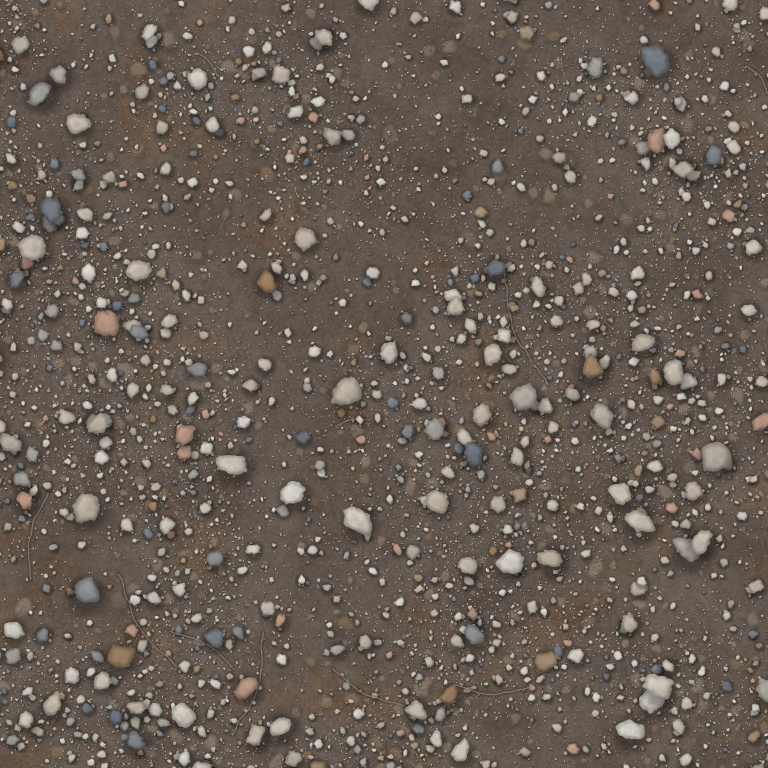
A three.js fragment shader for this texture:

```glsl
// Damp brown soil strewn with pale angular pebbles, grit and a few dry twigs.
// Noise makes the soil; jittered grids, from coarse to fine, scatter stones
// whose outlines are rounded intersections of randomly placed half planes.

varying vec2 vUv;

const vec3 SOIL_DARK  = vec3(0.325, 0.280, 0.248);
const vec3 SOIL_LIGHT = vec3(0.435, 0.390, 0.354);
const vec3 SOIL_RUST  = vec3(0.43, 0.32, 0.23);
const vec3 STONE_PALE = vec3(0.80, 0.785, 0.75);
const vec3 STONE_BEIGE = vec3(0.70, 0.655, 0.60);
const vec3 STONE_GREY = vec3(0.59, 0.585, 0.57);
const vec3 STONE_BLUE = vec3(0.39, 0.42, 0.46);
const vec3 STONE_TAN  = vec3(0.57, 0.46, 0.35);
const vec3 STONE_PINK = vec3(0.69, 0.56, 0.49);
const vec3 TWIG_COLOR = vec3(0.56, 0.51, 0.46);
const vec2 LIGHT_DIR  = vec2(-0.45, 0.89);
const float EDGE = 0.0010;          // half width of smoothed outlines
const float SHADOW = 0.30;          // darkening beside stones
const float CLUSTER_SCALE = 8.0;    // clumps of stones across the canvas
const float TAU = 6.28319;
const int FACETS = 7;
const int TWIGS = 10;

float hash(vec2 p) {
  vec3 q = fract(p.xyx * 0.1031);
  q += dot(q, q.yzx + 33.33);
  return fract((q.x + q.y) * q.z);
}

vec2 hash2(vec2 p) {
  return vec2(hash(p), hash(p + vec2(37.3, 91.7)));
}

float noise(vec2 p) {
  vec2 i = floor(p), f = fract(p);
  f = f * f * (3.0 - 2.0 * f);
  vec2 e = vec2(0.0, 1.0);
  return mix(mix(hash(i), hash(i + e.yx), f.x),
             mix(hash(i + e.xy), hash(i + e.yy), f.x), f.y);
}

float fbm(vec2 p) {
  float sum = 0.0, amp = 0.5;
  for (int i = 0; i < 5; i++) {
    sum += amp * noise(p);
    p = p * 2.07 + 17.3;
    amp *= 0.5;
  }
  return sum;
}

vec2 rotate(vec2 p, float a) {
  return vec2(cos(a) * p.x + sin(a) * p.y, cos(a) * p.y - sin(a) * p.x);
}

float smoothMax(float a, float b, float k) {
  float h = max(k - abs(a - b), 0.0) / k;
  return max(a, b) + 0.25 * h * h * k;
}

vec3 soil(vec2 uv) {
  float tone = 0.5 + 0.9 * (fbm(uv * 14.0) - 0.48) + 0.55 * (fbm(uv * 90.0) - 0.48);
  tone += 0.45 * (noise(uv * 330.0) - 0.5);
  float rust = smoothstep(0.56, 0.78, fbm(uv * 11.0 + 40.0));
  vec3 color = mix(SOIL_DARK, SOIL_LIGHT, tone);
  return mix(color, SOIL_RUST * (0.75 + 0.5 * tone), 0.45 * rust);
}

vec3 stoneColor(float pick, float tone) {
  vec3 c = mix(STONE_BEIGE, STONE_PALE, tone);
  if (pick > 0.56) c = mix(STONE_GREY, STONE_BEIGE, tone);
  if (pick > 0.76) c = mix(STONE_BLUE, STONE_GREY, tone * 0.7);
  if (pick > 0.86) c = mix(STONE_TAN, STONE_BEIGE, tone * 0.5);
  if (pick > 0.95) c = STONE_PINK;
  return c;
}

// Signed distance to a stretched, worn polygon of radius r.
float stoneDistance(vec2 p, float r, vec2 id) {
  p = rotate(p, TAU * hash(id + 5.1));
  p.y *= mix(1.0, 1.5, hash(id + 8.3));
  float d = -r;
  for (int i = 0; i < FACETS; i++) {
    vec2 rnd = hash2(id + 3.7 * float(i) + 11.0);
    float a = TAU * (float(i) + 0.7 * rnd.x) / float(FACETS);
    d = smoothMax(d, dot(p, vec2(cos(a), sin(a))) - r * mix(0.68, 1.05, rnd.y), 0.2 * r);
  }
  return d + 0.16 * r * (noise(3.5 * p / r + id) - 0.5);
}

// One grid of stones; sizes holds the least and greatest radius.
void scatterStones(inout vec3 color, vec2 uv, float cells, vec2 sizes,
                   float density, float buried, float seed) {
  vec2 home = floor(uv * cells);
  for (int y = -1; y <= 1; y++)
  for (int x = -1; x <= 1; x++) {
    vec2 cell = home + vec2(float(x), float(y));
    vec2 id = cell + seed;
    vec2 center = (cell + hash2(id)) / cells;
    float clump = smoothstep(0.3, 0.75, noise(center * CLUSTER_SCALE + 3.0));
    float size = hash(id + 23.0);
    float r = mix(sizes.x, sizes.y, size * size);
    vec2 p = uv - center;
    if (hash(id + 61.0) > density * mix(0.55, 1.6, clump) || length(p) > 1.9 * r) continue;

    float shade = smoothstep(1.6 * r, 0.7 * r, length(p + 0.28 * r * LIGHT_DIR));
    color *= 1.0 - SHADOW * (1.0 - buried) * shade;

    float d = stoneDistance(p, r, id);
    vec3 stone = stoneColor(hash(id + 77.0), hash(id + 83.0));
    stone = mix(stone, STONE_TAN * 0.88, buried * 0.75);
    float relief = mix(0.76, 1.03, smoothstep(0.0, 0.4 * r, -d));
    relief += 0.10 * dot(p / r, LIGHT_DIR);
    relief += 0.20 * (fbm(uv * 130.0 + id) - 0.48);
    float cover = smoothstep(EDGE, -EDGE, d) * (1.0 - 0.6 * buried);
    color = mix(color, stone * relief, cover);
  }
}

void scatterTwigs(inout vec3 color, vec2 uv) {
  for (int i = 0; i < TWIGS; i++) {
    vec2 id = vec2(float(i) * 7.0 + 2.0, 19.0);
    float reach = mix(0.018, 0.10, pow(hash(id + 4.0), 2.0));
    vec2 p = rotate(uv - hash2(id), TAU * hash(id + 9.0));
    p.y += 0.12 * reach * cos(2.5 * p.x / reach) + 0.003 * (noise(p.xx * 60.0 + id) - 0.5);
    float d = length(vec2(max(abs(p.x) - reach, 0.0), p.y)) - 0.0008;
    color *= 1.0 - 0.2 * smoothstep(0.004, 0.0, d);
    color = mix(color, TWIG_COLOR, 0.85 * smoothstep(EDGE, -EDGE, d));
  }
}

void main() {
  vec3 color = soil(vUv);
  scatterStones(color, vUv, 38.0, vec2(0.004, 0.014), 0.38, 0.8, 410.0);
  scatterStones(color, vUv, 210.0, vec2(0.0008, 0.0019), 0.30, 0.35, 530.0);
  scatterStones(color, vUv, 110.0, vec2(0.0014, 0.0032), 0.36, 0.15, 650.0);
  scatterStones(color, vUv, 58.0, vec2(0.0032, 0.0064), 0.35, 0.0, 770.0);
  scatterTwigs(color, vUv);
  scatterStones(color, vUv, 30.0, vec2(0.0065, 0.0125), 0.40, 0.0, 890.0);
  scatterStones(color, vUv, 14.0, vec2(0.0135, 0.0225), 0.32, 0.0, 930.0);
  gl_FragColor = vec4(color, 1.0);
}
```
